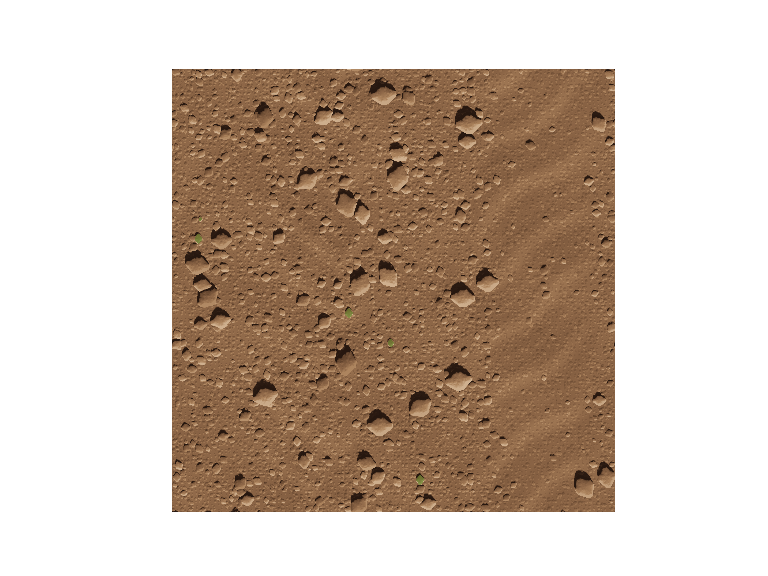
Write a Shadertoy shader that draws this texture.

```glsl
const float TAU = 6.2831853;
const vec3 PAPER = vec3(1.0);
const vec3 SHADE = vec3(0.15, 0.09, 0.06);
const vec3 UMBER = vec3(0.39, 0.27, 0.18);
const vec3 EARTH = vec3(0.54, 0.39, 0.27);
const vec3 CLAY = vec3(0.67, 0.51, 0.36);
const vec3 SAND = vec3(0.81, 0.69, 0.56);
const vec3 SPROUT = vec3(0.30, 0.38, 0.12);
const vec2 TO_LIGHT = vec2(0.29, -0.957);

vec3 hash3(vec2 p) {
    vec3 q = fract(p.xyx * vec3(0.1031, 0.1030, 0.0973));
    q += dot(q, q.yxz + 33.33);
    return fract((q.xxy + q.yzz) * q.zyx);
}

// Loose soil on the left, a compacted lane on the right
float looseness(float x) {
    x = fract(x);
    float lane = smoothstep(0.66, 0.78, x) * (1.0 - smoothstep(0.92, 1.0, x));
    return 1.0 - 0.88 * lane;
}

// Wrapping cellular domes: x = height, y = tint of the topmost one
vec2 pebbles(vec2 uv, float count, float share, float clumping) {
    vec2 p = uv * count, home = floor(p), top = vec2(0.0, 0.5);
    for (int j = -1; j <= 1; j++)
    for (int i = -1; i <= 1; i++) {
        vec2 cell = home + vec2(i, j);
        vec3 rnd = hash3(mod(cell, count) + count);
        float loose = looseness((cell.x + 0.5) / count);
        if (rnd.z > share * mix(1.0, loose, clumping)) continue;
        float size = fract(rnd.z * 57.0 + rnd.x), tint = fract(rnd.y * 91.0 + rnd.z);
        float radius = 0.22 + 0.38 * size * size, turn = TAU * tint;
        vec2 d = p - cell - 0.2 - 0.6 * rnd.xy;
        d = mat2(cos(turn), sin(turn), -sin(turn), cos(turn)) * d * vec2(1.15, 0.9);
        float dist = max(length(d), 0.82 * (abs(d.x) + abs(d.y))) / radius;
        float dome = sqrt(max(0.0, 1.0 - dist * dist)) * radius / count;
        if (dome > top.x) top = vec2(dome, tint);
    }
    return top;
}

// Chevron tyre marks in two lanes
float tread(vec2 uv) {
    float x = fract(uv.x);
    float lanes = smoothstep(0.17, 0.27, x) * (1.0 - smoothstep(0.38, 0.48, x))
                + smoothstep(0.66, 0.74, x) * (1.0 - smoothstep(0.88, 0.98, x));
    float phase = TAU * (7.0 * uv.y - 5.0 * abs(x - 0.38));
    phase += 0.7 * sin(TAU * (3.0 * x + 2.0 * uv.y));
    return 0.0035 * lanes * (sin(phase) + 0.35 * sin(2.0 * phase));
}

// x = height, y = tint, z = how much a clod stands out
vec3 soil(vec2 uv) {
    vec2 grain = pebbles(uv, 118.0, 1.0, 0.0);
    vec2 crumb = pebbles(uv, 54.0, 0.52, 0.9);
    vec2 clod = pebbles(uv, 22.0, 0.19, 1.0);
    crumb.x *= 0.8;
    vec2 big = clod.x > crumb.x ? clod : crumb;
    float raised = smoothstep(0.001, 0.004, big.x);
    float grit = mix(0.38, 0.58, looseness(uv.x)) * (1.0 - 0.5 * raised);
    return vec3(big.x + grit * grain.x + tread(uv), mix(grain.y, big.y, raised), raised);
}

// March towards the sun and measure what stands in the way
float castShadow(vec2 uv, float height) {
    float block = 0.0;
    for (int i = 1; i <= 8; i++) {
        float reach = 0.0035 * float(i);
        block = max(block, soil(uv + TO_LIGHT * reach).x - height - 0.75 * reach);
    }
    return smoothstep(0.0, 0.0028, block);
}

// Slow changes of damp and dry ground
float patches(vec2 uv) {
    vec2 a = TAU * uv;
    return 0.5 * sin(2.0 * a.x + 3.0 * a.y + sin(2.0 * a.y))
         + 0.5 * sin(5.0 * a.x - 4.0 * a.y + 2.0 * sin(3.0 * a.x));
}

vec3 earthRamp(float tone) {
    vec3 c = mix(SHADE, UMBER, smoothstep(0.15, 0.39, tone));
    c = mix(c, EARTH, clamp((tone - 0.39) / 0.15, 0.0, 1.0));
    c = mix(c, CLAY, clamp((tone - 0.54) / 0.13, 0.0, 1.0));
    return mix(c, SAND, clamp((tone - 0.67) / 0.14, 0.0, 1.0));
}

vec3 litSoil(vec2 uv) {
    vec3 ground = soil(uv);
    float stride = 0.0025;
    float slope = (ground.x - soil(uv + TO_LIGHT * stride).x) / stride;
    float tone = 0.55 + 0.15 * clamp(slope, -1.2, 1.2) + 0.02 * patches(uv);
    tone += (ground.y - 0.5) * mix(0.10, 0.16, ground.z) + 0.03 * ground.z;
    tone *= mix(1.0, 0.34, castShadow(uv, ground.x));
    float green = ground.z * step(0.992, ground.y);
    return mix(earthRamp(tone), SPROUT * (0.5 + tone), 0.7 * green);
}

void mainImage(out vec4 fragColor, in vec2 fragCoord) {
    // Square bed of soil on blank paper
    vec2 p = (fragCoord - 0.5 * iResolution.xy) / iResolution.y - vec2(0.0165, -0.0043);
    float halfSide = 0.3845, pixel = 1.0 / iResolution.y;
    float edge = max(abs(p.x), abs(p.y)) - halfSide;
    float bed = 1.0 - smoothstep(-0.5 * pixel, 0.5 * pixel, edge);
    vec3 color = PAPER;
    if (bed > 0.0) color = mix(PAPER, litSoil(p / (2.0 * halfSide) + 0.5), bed);
    fragColor = vec4(color, 1.0);
}
```
